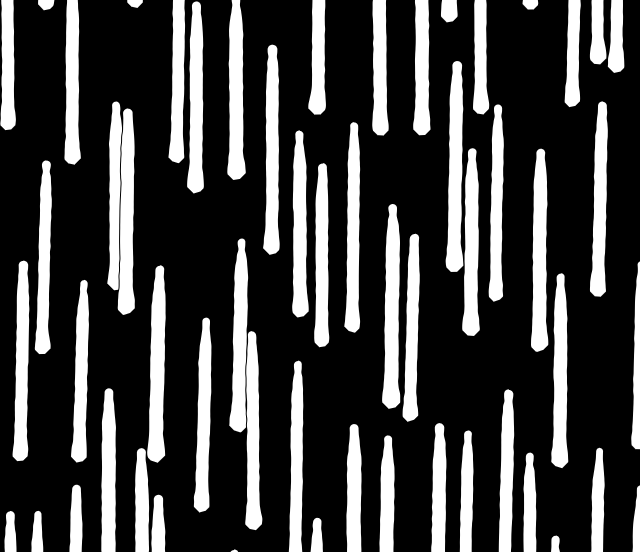
Give the GLSL for this pattern, as a WebGL 1 fragment shader.

```glsl
precision highp float;
// Scattered white upright strokes on black, each with a small rounded head,
// a slightly rough shaft and a flared, chipped foot. A jittered grid places
// them; rows are layered top to bottom, with a thin black rim at overlaps.

uniform vec2 u_resolution;

const vec2 CELL = vec2(0.0555, 0.54);   // grid cell, in canvas heights
const float RIM = 0.0018;               // black gap around a front stroke
const vec3 PAPER = vec3(0.0);
const vec3 INK = vec3(1.0);

float hash(vec2 p, float salt) {
  vec3 q = fract(vec3(p.xy, salt) * vec3(0.1031, 0.1130, 0.0973) + 0.317);
  q += dot(q, q.yzx + 33.33);
  return fract((q.x + q.y) * q.z);
}

// Random value in -1..1.
float signedHash(vec2 p, float salt) {
  return 2.0 * hash(p, salt) - 1.0;
}

// Smooth one-dimensional noise in -1..1.
float noise(float x, float salt) {
  float i = floor(x);
  float f = fract(x);
  float a = signedHash(vec2(i, 3.0), salt);
  float b = signedHash(vec2(i + 1.0, 3.0), salt);
  return mix(a, b, f * f * (3.0 - 2.0 * f));
}

// Signed distance to one stroke centred on the origin.
float strokeDistance(vec2 p, vec2 id) {
  float halfLength = mix(0.165, 0.192, hash(id, 1.0));
  float shaft = mix(0.0103, 0.0129, hash(id, 2.0));
  float head = mix(0.0066, 0.0086, hash(id, 3.0));
  float foot = shaft + mix(0.0022, 0.0042, hash(id, 4.0));

  // Lean and gentle bending of the axis.
  float lean = 0.006 * signedHash(id, 5.0) + 0.003;
  float salt = 50.0 * hash(id, 6.0);
  p.x -= lean * p.y / halfLength * 0.5 + 0.0006 * noise(p.y * 22.0, salt);

  float fromTop = halfLength - p.y;
  float fromFoot = halfLength + p.y;
  float side = p.x < 0.0 ? -1.0 : 1.0;

  // Half width along the axis: head, taper, shaft and uneven flare.
  float width = mix(head, shaft, smoothstep(head, 0.075, fromTop));
  float neck = 0.0014 * hash(id, 7.0);
  width -= neck * exp(-pow((fromTop - 0.021) / 0.006, 2.0));
  float flare = 1.0 - smoothstep(foot, 0.058, fromFoot);
  flare *= 1.0 + 0.35 * side * signedHash(id, 8.0);
  width += (foot - shaft) * flare;
  width += 0.0006 * noise(p.y * 95.0, salt + 7.0 * side);

  // Round both ends, then chip the foot with slanted cuts.
  float beyond = max(head - fromTop, 0.0) + max(foot - fromFoot, 0.0);
  float d = length(vec2(p.x, beyond)) - width;
  float slant = 0.35 * signedHash(id, 9.0);
  float base = (0.0022 - fromFoot + slant * p.x) / sqrt(1.0 + slant * slant);
  float corner = (abs(p.x) - fromFoot) * 0.7071 - 0.15 * foot;
  return max(d, max(base, corner));
}

// Centre of the stroke that belongs to a grid cell.
vec2 strokeCentre(vec2 id) {
  float stagger = fract(id.x * 0.618 + 0.4 * hash(vec2(id.x, 0.0), 11.0));
  float x = 0.5 + 0.4 * signedHash(id, 12.0);
  float y = stagger + 0.2 * signedHash(id, 13.0);
  return (id + vec2(x, y)) * CELL;
}

float coverage(float d, float pixel) {
  return clamp(0.5 - d / pixel, 0.0, 1.0);
}

// Layer the nearby strokes, upper rows first.
float strokes(vec2 p, float pixel) {
  vec2 cell = floor(p / CELL);
  float ink = 0.0;
  for (int row = 0; row < 3; row++) {
    for (int column = 0; column < 3; column++) {
      vec2 id = cell + vec2(float(column) - 1.0, 1.0 - float(row));
      float d = strokeDistance(p - strokeCentre(id), id);
      ink *= 1.0 - coverage(d - RIM, pixel);
      ink = max(ink, coverage(d, pixel));
    }
  }
  return ink;
}

void main() {
  float pixel = 1.0 / u_resolution.y;
  vec2 p = gl_FragCoord.xy * pixel + CELL * vec2(20.0, 6.0);
  gl_FragColor = vec4(mix(PAPER, INK, strokes(p, pixel)), 1.0);
}
```
